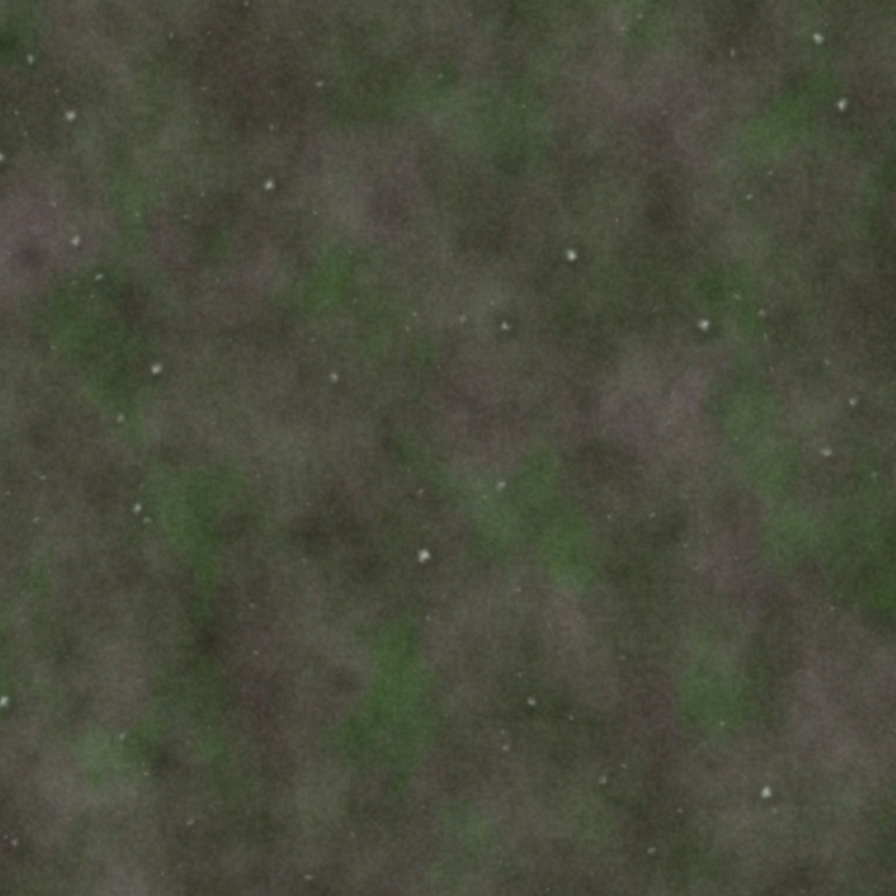
Reproduce this texture procedurally as a WebGL 1 fragment shader.

```glsl
precision highp float;
// Worn, mossy ground: soft brown and green blotches, fine grain and pale grit.
uniform vec2 u_resolution;

const vec3 SOIL = vec3(0.288, 0.290, 0.234);
const vec3 MOSS_SHIFT = vec3(-0.022, 0.034, -0.020);
const vec3 CLAY_SHIFT = vec3(0.034, 0.022, 0.040);
const vec3 HUE_SHIFT = vec3(-0.022, 0.014, -0.030);
const vec3 GRIT = vec3(0.66, 0.68, 0.63);

vec2 hash2(vec2 p) {
  vec3 q = fract(p.xyx * vec3(0.1031, 0.1030, 0.0973));
  q += dot(q, q.yzx + 33.33);
  return fract((q.xx + q.yz) * q.zy);
}

// Dot product of a random unit gradient with the offset from its corner.
float cornerSlope(vec2 cell, vec2 offset) {
  float angle = 6.2832 * hash2(cell).x;
  return dot(vec2(cos(angle), sin(angle)), offset);
}

float gradientNoise(vec2 p) {
  vec2 cell = floor(p);
  vec2 f = p - cell;
  vec2 w = f * f * f * (f * (f * 6.0 - 15.0) + 10.0);
  vec2 e = vec2(1.0, 0.0);
  float low = mix(cornerSlope(cell, f), cornerSlope(cell + e, f - e), w.x);
  float high = mix(cornerSlope(cell + e.yx, f - e.yx),
                   cornerSlope(cell + e.xx, f - e.xx), w.x);
  return mix(low, high, w.y);
}

// Four rotated octaves of gradient noise.
float fbm(vec2 p, float gain) {
  float sum = 0.0;
  float amplitude = 1.0;
  for (int i = 0; i < 4; i++) {
    sum += amplitude * gradientNoise(p);
    p = mat2(1.6, 1.2, -1.2, 1.6) * p + 17.3;
    amplitude *= gain;
  }
  return sum;
}

// Scattered soft dots of varied size and strength; radius is in canvas units.
float scatter(vec2 p, float cells, float density, float radius, float seed) {
  vec2 home = floor(p * cells);
  float cover = 0.0;
  for (int y = -1; y <= 1; y++) {
    for (int x = -1; x <= 1; x++) {
      vec2 cell = home + vec2(float(x), float(y));
      vec2 center = (cell + hash2(cell + seed)) / cells;
      vec2 pick = hash2(cell + seed + 61.7);
      float size = radius * mix(0.65, 1.25, pick.y);
      float strength = mix(0.3, 1.0, pick.y * pick.y);
      vec2 d = (p - center) / size;
      float dotShape = exp(-dot(d, d));
      cover += step(pick.x, density) * strength * dotShape;
    }
  }
  return min(cover, 1.0);
}

void main() {
  vec2 p = gl_FragCoord.xy / min(u_resolution.x, u_resolution.y);

  // Broad patches, slightly stretched upward.
  vec2 q = p * vec2(1.15, 0.9);
  float tone = fbm(q * 6.0 + 3.7, 0.6);
  float hue = fbm(q * 7.0 + 41.2, 0.6);
  float moss = smoothstep(0.08, 0.55, fbm(q * 5.0 + 83.6, 0.55));
  float clay = smoothstep(0.10, 0.60, fbm(q * 5.0 + 127.1, 0.6));

  vec3 color = SOIL + 0.078 * tone + HUE_SHIFT * hue;
  color += MOSS_SHIFT * moss + CLAY_SHIFT * clay * (1.0 - 0.7 * moss);

  // Mottling and fine grain, with a trace of colour.
  float mottle = fbm(p * 30.0 + 9.4, 0.7);
  float grain = gradientNoise(p * 105.0 + 5.3) + gradientNoise(p.yx * 190.0 + 71.8);
  float tint = gradientNoise(p * 75.0 + 151.9);
  color += 0.022 * mottle + 0.030 * grain;
  color += vec3(0.014, -0.004, -0.012) * tint;

  // Small hollows, and the shade beside each pale stone.
  vec2 warp = vec2(gradientNoise(p * 90.0 + 23.1), gradientNoise(p * 90.0 + 57.9));
  vec2 rough = p + 0.0035 * warp;
  float hollow = scatter(rough, 11.0, 0.45, 0.015, 211.0);
  float shade = scatter(rough + vec2(-0.003, 0.004), 14.0, 0.24, 0.012, 307.0);
  color *= 1.0 - 0.20 * hollow - 0.22 * shade;

  // Pale stones and finer crumbs.
  float stones = scatter(rough, 14.0, 0.24, 0.0045, 307.0);
  float crumbs = scatter(rough, 42.0, 0.12, 0.0024, 401.0);
  color = mix(color, GRIT, min(0.95 * stones + 0.28 * crumbs, 1.0));

  gl_FragColor = vec4(color, 1.0);
}
```
